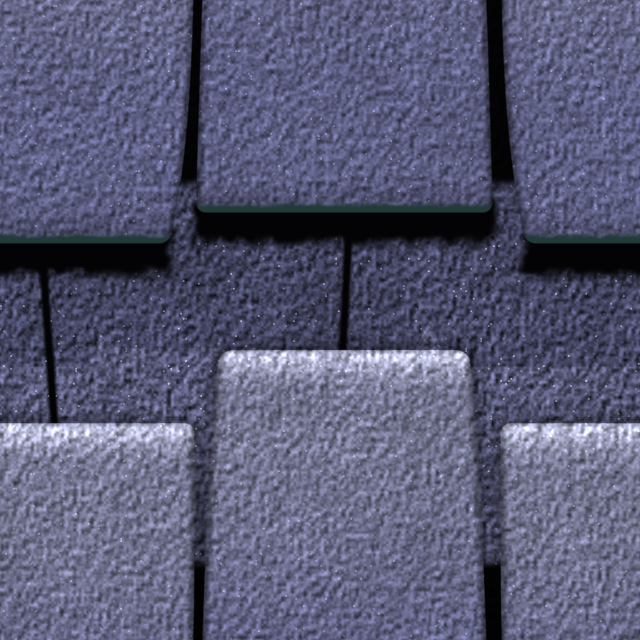
A WebGL 2 fragment shader for this texture:

```glsl
#version 300 es
precision highp float;
// Seamless slate roof: two long front tiles, staggered in height, wrap around
// the canvas over a darker back course. Rounded, bowed boxes shape the tiles;
// periodic noise gives the embossed grain, mottling, specks and ragged shadows.
uniform vec2 u_resolution;
out vec4 outColor;

const vec3 LIT = vec3(0.445, 0.45, 0.555);
const vec3 SLATE = vec3(0.355, 0.36, 0.50);
const vec3 BACK = vec3(0.255, 0.26, 0.365);
const vec3 LEDGE = vec3(0.32, 0.325, 0.44);
const vec3 GLINT = vec3(0.83, 0.84, 0.96);
const vec3 LIP = vec3(0.13, 0.23, 0.22);
const vec3 GAP = vec3(0.012, 0.012, 0.018);
const float CORNER = 0.016;      // tile corner radius
const float SEAM_HALF = 0.0055;  // half width of back seams
const float SHADOW = 0.047;      // depth of the shadow under a lip
const float GRAIN = 0.75;        // strength of the emboss
const vec2 GRAIN_FREQ = vec2(150.0, 120.0);

struct Tile { vec2 center; float len, topHalf, lowHalf, bow; };
// Positions run from the left and downward from the upper edge.
const Tile TILES[2] = Tile[2](
    Tile(vec2(0.538, 0.9395), 0.785, 0.190, 0.232, 0.5),
    Tile(vec2(1.043, 1.0208), 0.719, 0.261, 0.222, 4.0));

float hash(vec2 p) {
    vec3 q = fract(vec3(p.xyx) * 0.1031);
    q += dot(q, q.yzx + 33.33);
    return fract((q.x + q.y) * q.z);
}

// Value noise that repeats every whole canvas
float noise(vec2 p, vec2 freq) {
    p *= freq;
    vec2 i = floor(p), f = fract(p), e = vec2(1.0, 0.0);
    f = f * f * (3.0 - 2.0 * f);
    float a = mix(hash(mod(i, freq)), hash(mod(i + e.xy, freq)), f.x);
    float b = mix(hash(mod(i + e.yx, freq)), hash(mod(i + e.xx, freq)), f.x);
    return mix(a, b, f.y);
}

// Slope of the noise toward the light at the upper left
float emboss(vec2 p) {
    vec2 d = vec2(0.0022, 0.0028);
    float coarse = noise(p + d, GRAIN_FREQ) - noise(p - d, GRAIN_FREQ);
    return 0.65 * coarse + 0.5 * (noise(p, vec2(256.0)) - 0.5);
}

float specks(vec2 p) {
    vec2 cell = p * 256.0, id = mod(floor(cell), 256.0);
    float spot = 1.0 - smoothstep(0.2, 0.65, length(fract(cell) - 0.5));
    return spot * smoothstep(0.975, 1.0, hash(id + 7.0));
}

float tent(float x, float halfWidth) { return max(0.0, 1.0 - abs(x) / halfWidth); }

// Back course with a ragged ledge and two slanted seams
vec3 backCourse(vec2 p, float aa) {
    float raised = smoothstep(0.13, 0.16, p.x) * (1.0 - step(0.4, p.x));
    float edge = 0.573 - 0.029 * raised - 0.068 * tent(p.x - 0.67, 0.035)
               - 0.012 * tent(p.x - 0.163, 0.02);
    vec3 col = mix(BACK, LEDGE, smoothstep(-aa, aa, p.y - edge));
    col *= 0.9 + 0.2 * noise(p, vec2(12.0));
    for (int i = 0; i < 2; i++) {
        float side = float(i);
        float seamX = mix(0.068, 0.542, side) + mix(0.07, -0.05, side) * (p.y - 0.42);
        col = mix(GAP, col, smoothstep(-0.003, 0.005, abs(p.x - seamX) - SEAM_HALF));
    }
    float bare = smoothstep(0.275, 0.30, p.y) * (1.0 - smoothstep(0.87, 0.89, p.y));
    return mix(GAP, col, bare);
}

void main() {
    vec2 uv = gl_FragCoord.xy / u_resolution;
    vec2 p = vec2(uv.x, 1.0 - uv.y);
    float aa = 1.0 / min(u_resolution.x, u_resolution.y);
    float grain = emboss(p), speck = specks(p);
    float mottle = noise(p, vec2(9.0)) * 0.6 + noise(p, vec2(31.0)) * 0.4;
    float ragged = (noise(p, vec2(64.0)) - 0.5) * 0.014;
    float streak = 0.65 + 0.5 * noise(p, vec2(100.0, 12.0));
    vec3 col = backCourse(p, aa) * (1.0 + 1.1 * grain);
    col += 0.35 * speck * smoothstep(0.02, 0.2, col.b);
    vec3 faces = vec3(0.0);
    float cover = 0.0;
    for (int i = 0; i < 2; i++) {
        Tile tile = TILES[i];
        vec2 q = fract(p - tile.center + 0.5) - 0.5;
        float t = clamp(q.y / tile.len + 0.5, 0.0001, 1.0);
        float halfW = mix(tile.topHalf, tile.lowHalf, pow(t, tile.bow));
        vec2 box = abs(q) - vec2(halfW, 0.5 * tile.len), r = box + CORNER;
        float dist = length(max(r, 0.0)) + min(max(r.x, r.y), 0.0) - CORNER;
        // Lip shadow and contact shade on the back course
        float below = q.y - 0.5 * tile.len;
        float across = 1.0 - smoothstep(-0.006, 0.014, box.x + ragged);
        float fall = 1.0 - smoothstep(SHADOW - 0.012, SHADOW + 0.014, below + ragged);
        col = mix(col, GAP, across * fall * smoothstep(-0.03, -0.01, below));
        col *= mix(0.68, 1.0, smoothstep(0.0, 0.025, dist + 0.03 * step(p.y, 0.5)));
        // Face: light upper end, bluer lower end, glinting crest
        float fromTop = t * tile.len;
        vec3 face = mix(LIT, SLATE, smoothstep(0.15, 0.75, t)) * (0.93 + 0.14 * mottle);
        float glint = exp(-fromTop * fromTop / 0.0013) * streak;
        glint *= mix(0.45, 1.0, smoothstep(0.0, 0.010, fromTop));
        face = mix(face, GLINT, clamp(glint, 0.0, 1.0));
        face = face * (1.0 + grain * GRAIN) + 0.22 * speck;
        // Rounded sides and the dark green lower lip
        face *= mix(0.55, 1.0, smoothstep(-0.001, 0.014, -box.x));
        face *= mix(0.82, 1.0, smoothstep(0.01, 0.06, -below));
        face = mix(face, LIP, smoothstep(-0.016, -0.007, below + ragged * 0.3));
        float mask = 1.0 - smoothstep(-aa, aa, dist);
        faces = mix(faces, face, mask);
        cover = max(cover, mask);
    }
    outColor = vec4(clamp(col * (1.0 - cover) + faces, 0.0, 1.0), 1.0);
}
```
